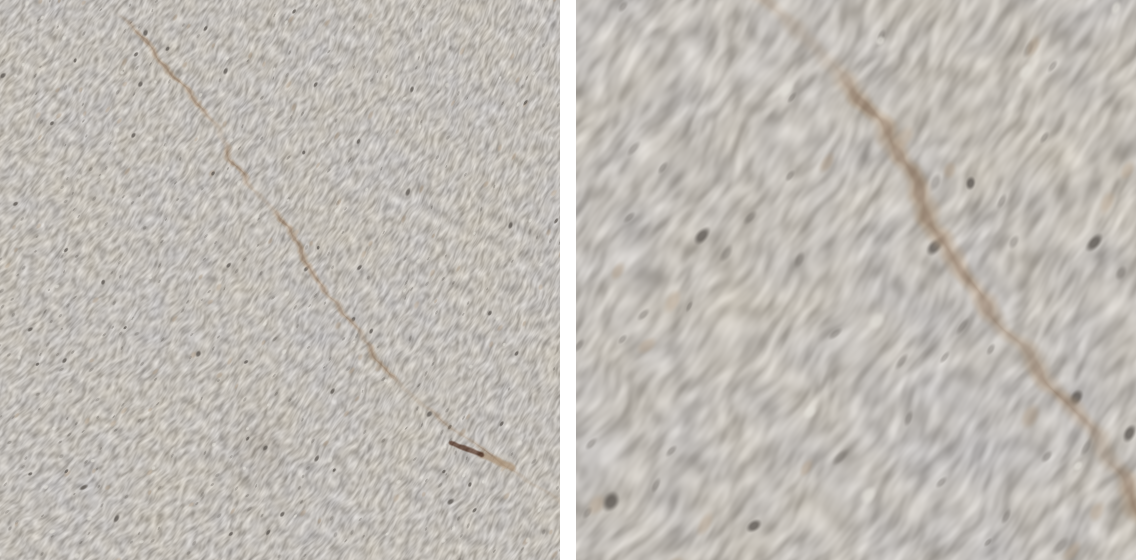
Left: the whole. Right: its middle third, enlarged.
Reproduce this texture procedurally as a WebGL 1 fragment shader.

```glsl
precision highp float;
uniform vec2 u_resolution;

#define GRAIN_SCALE vec2(50.0, 128.0)
#define GRAIN_CONTRAST 0.175
#define GRAIN_ANGLE 0.98
#define STONE vec3(0.757, 0.740, 0.717)
#define PALE vec3(0.90, 0.89, 0.86)
#define DARK vec3(0.36, 0.34, 0.32)
#define TAN vec3(0.67, 0.58, 0.48)
#define BROWN vec3(0.40, 0.30, 0.25)
#define CRACK_WIDTH 0.006

float hash(vec2 p) {
  vec3 q = fract(p.xyx * 0.1031);
  q += dot(q, q.yzx + 33.33);
  return fract((q.x + q.y) * q.z);
}

// Slope of a random direction at a lattice corner
float corner(vec2 cell, vec2 offset) {
  float a = 6.2832 * hash(cell + 200.0);
  return dot(vec2(cos(a), sin(a)), offset);
}

float noise(vec2 p) {
  vec2 i = floor(p), f = fract(p), e = vec2(1.0, 0.0);
  vec2 u = f * f * f * (f * (f * 6.0 - 15.0) + 10.0);
  float low = mix(corner(i, f), corner(i + e, f - e), u.x);
  float high = mix(corner(i + e.yx, f - e.yx), corner(i + 1.0, f - 1.0), u.x);
  return mix(low, high, u.y);
}

// Sparse soft ellipses, at most one in each cell
float flecks(vec2 p, float cells, float chance, vec2 size, float seed) {
  vec2 id = floor(p * cells) + seed;
  vec2 center = 0.35 + 0.3 * vec2(hash(id + 3.1), hash(id + 7.7));
  vec2 local = (fract(p * cells) - center) / cells;
  float d = length(local / (size * mix(0.6, 1.0, hash(id + 11.3))));
  return step(hash(id), chance) * (1.0 - smoothstep(0.4, 1.3, d));
}

float segmentDistance(vec2 p, vec2 a, vec2 b) {
  vec2 ab = b - a;
  return length(p - a - ab * clamp(dot(p - a, ab) / dot(ab, ab), 0.0, 1.0));
}

// Horizontal place of the crack at a given height
float crackPath(float y) {
  float drop = 0.974 - y;
  float bow = sin(3.1416 * pow(clamp(drop / 0.866, 0.0, 1.0), 2.0));
  float wander = 0.03 * noise(vec2(y * 9.0, 4.3)) + 0.012 * noise(vec2(y * 40.0, 8.6));
  return 0.21 + 0.912 * drop - 0.09 * bow + wander;
}

void main() {
  vec2 uv = gl_FragCoord.xy / u_resolution;
  vec2 p = uv - 0.5;

  // Grain frame: x runs along the strokes, which steepen to the right
  float angle = GRAIN_ANGLE + 0.2 * p.x;
  vec2 along = vec2(cos(angle), sin(angle));
  vec2 q = vec2(dot(p, along), dot(p, vec2(-along.y, along.x)));
  q += 0.006 * vec2(noise(p * 25.0), noise(p * 25.0 + 40.0));

  // Brushed relief
  float relief = noise(q * GRAIN_SCALE);
  relief += 0.5 * noise(q * GRAIN_SCALE * vec2(1.7, 2.0) + 31.0);
  relief += 0.16 * noise(p * 32.0 + 12.0);
  relief *= relief < 0.0 ? 1.15 : 0.95;
  vec3 color = STONE + GRAIN_CONTRAST * relief * vec3(1.0, 1.01, 1.02);

  // Broad warm and cool drift with a dull smudge
  color += vec3(0.010, 0.003, -0.016) * (noise(p * 7.0) + noise(p * 34.0 + 60.0));
  float smudge = exp(-dot(uv - vec2(0.46, 0.20), uv - vec2(0.46, 0.20)) / 0.0022);
  color -= vec3(0.055, 0.063, 0.075) * smudge * (0.8 + noise(p * 45.0));

  // Mineral flecks, denser toward the lower left
  float density = 1.0 - 0.6 * (p.x + p.y);
  float shade = flecks(q, 50.0, 0.13 * density, vec2(0.0055, 0.0026), 17.0);
  float warm = flecks(q + 0.37, 32.0, 0.10, vec2(0.008, 0.0045), 53.0);
  float bright = flecks(q + 0.21, 34.0, 0.07, vec2(0.0055, 0.0040), 91.0);
  float speck = flecks(q + 0.13, 25.0, 0.11 * density, vec2(0.0070, 0.0042), 130.0);
  color = mix(color, DARK, 0.32 * shade);
  color = mix(color, TAN, 0.35 * warm);
  color = mix(color, PALE, 0.60 * bright);
  color = mix(color, DARK, 0.78 * speck);

  // Broken tan crack with a thin dark core
  float crackDistance = 0.74 * abs(uv.x - crackPath(uv.y));
  crackDistance += 0.003 * noise(p * 90.0);
  float patches = smoothstep(-0.35, 0.25, noise(vec2(uv.y * 17.0, 2.4)));
  float extent = 1.0 - smoothstep(0.96, 0.98, uv.y);
  float stain = 1.0 - smoothstep(0.1 * CRACK_WIDTH, 1.3 * CRACK_WIDTH, crackDistance);
  float core = 1.0 - smoothstep(0.0, 0.5 * CRACK_WIDTH, crackDistance);
  float depth = 0.22 + 0.35 * smoothstep(0.24, 0.12, uv.y);
  color = mix(color, TAN + 0.1 * relief, 0.62 * stain * extent * mix(0.3, 1.0, patches));
  color = mix(color, BROWN, depth * core * extent * patches);

  // Small twig lodged by the crack
  vec2 bend = vec2(0.0, 0.003 * noise(p * 60.0));
  float twig = segmentDistance(uv + bend, vec2(0.806, 0.209), vec2(0.860, 0.188));
  float tail = segmentDistance(uv + bend, vec2(0.860, 0.188), vec2(0.915, 0.165));
  color = mix(color, TAN, 0.75 * (1.0 - smoothstep(0.002, 0.009, tail)));
  color = mix(color, BROWN + 0.12 * relief, 0.9 * (1.0 - smoothstep(0.002, 0.0065, twig)));

  gl_FragColor = vec4(clamp(color, 0.0, 1.0), 1.0);
}
```
